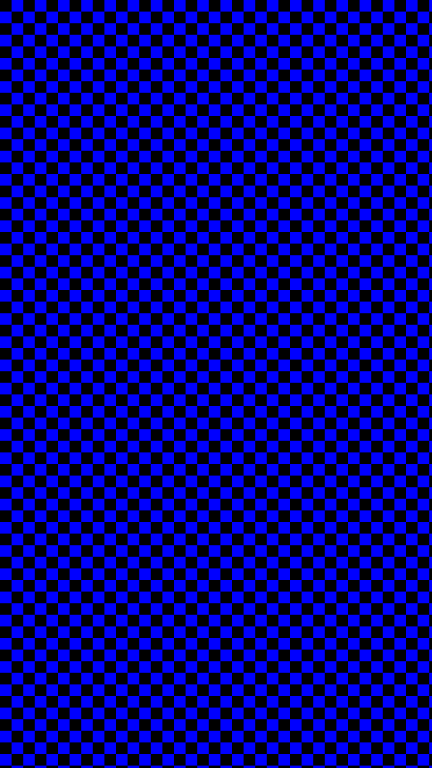
Reproduce this pattern procedurally as a WebGL 1 fragment shader.

```glsl
precision highp float;
// Fine blue and black checkerboard, laid out from the top left corner.

uniform vec2 u_resolution;

// Signed distance to the nearest cell edge: positive in even cells, negative in odd ones.
vec2 edgeDistance(vec2 cell) {
    return abs(mod(cell - 0.5, 2.0) - 1.0) - 0.5;
}

void main() {
    // Square cells, 37.24 across the width, with a black cell in the top left corner.
    float cellsPerPixel = 1080.0 / 29.0 / u_resolution.x;
    vec2 fromTopLeft = vec2(gl_FragCoord.x, u_resolution.y - gl_FragCoord.y);
    vec2 cell = fromTopLeft * cellsPerPixel;

    // Square waves smoothed over one pixel; their product alternates like a checkerboard.
    vec2 wave = clamp(2.0 * edgeDistance(cell) / cellsPerPixel, -1.0, 1.0);
    float blueCover = 0.5 - 0.5 * wave.x * wave.y;

    vec3 black = vec3(0.0);
    vec3 blue = vec3(0.0, 0.0, 1.0);
    gl_FragColor = vec4(mix(black, blue, blueCover), 1.0);
}
```
